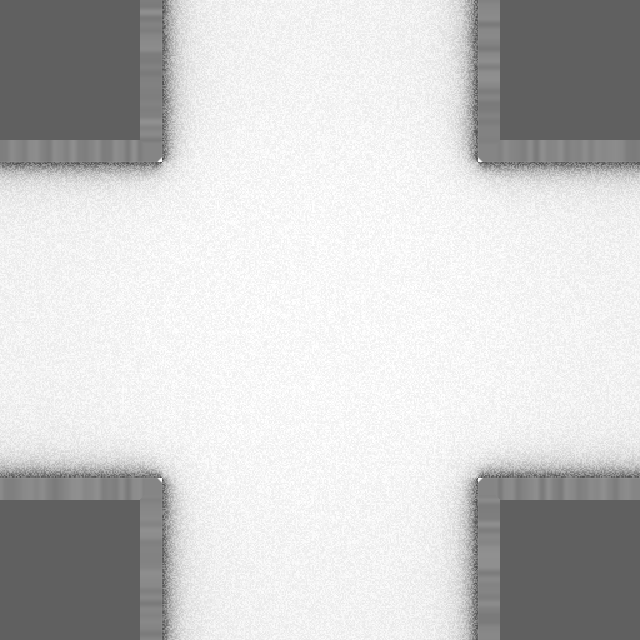
A WebGL 1 fragment shader for this background:

```glsl
precision highp float;

// A bright grainy cross between four flat grey corner blocks with streaked rims.
// The plane is folded into one quadrant; each rim wall casts a soft analytic
// contact shadow that fades past the inner corner, and hashed grain covers it.

uniform vec2 u_resolution;

const float BLOCK_EDGE = 0.28125;    // from centre to the flat blocks
const float WALL_EDGE = 0.2465;      // from centre to the rims
const float CORNER_CUT = 0.008;      // bevel on the rim corners
const float BLOCK_GREY = 0.376;
const float RIM_GREY = 0.522;
const float RIM_CONTRAST = 0.09;
const float STREAK_FREQUENCY = 105.0;
const float SHADOW_STRENGTH = 0.57;
const float SHADOW_REACH = 0.021;
const float FLOOR_SHADE = 0.026;     // mean darkening at the centre
const float ARM_SHADE = 0.022;       // extra darkening far out in the arms
const float GRAIN_CELLS = 512.0;
const float GRAIN_BASE = 0.07;
const float GRAIN_IN_SHADOW = 0.40;

float hash(vec2 p) {
  vec3 q = fract(vec3(p.xyx) * 0.1031);
  q += dot(q, q.yzx + 33.33);
  return fract((q.x + q.y) * q.z);
}

// Smooth one-dimensional value noise, separate for each seed.
float streakNoise(float x, float seed) {
  float cell = floor(x);
  float t = smoothstep(0.0, 1.0, x - cell);
  return mix(hash(vec2(cell, seed)), hash(vec2(cell + 1.0, seed)), t);
}

// Shadow at distance d from a half-infinite wall; s is the offset past its end.
float wallShadow(float d, float s) {
  float nearness = 1.0 - d / length(vec2(d, SHADOW_REACH));
  float visible = 0.5 + 0.5 * s / max(length(vec2(s, d)), 0.0001);
  return step(0.0, d) * SHADOW_STRENGTH * nearness * visible;
}

float floorTone(vec2 uv, vec2 p) {
  vec2 gap = WALL_EDGE - p;
  float shadow = wallShadow(gap.x, -gap.y) + wallShadow(gap.y, -gap.x);
  float arm = smoothstep(0.1, 0.5, max(p.x, p.y));
  float grain = hash(floor(uv * GRAIN_CELLS) + 17.0) - 0.5;
  float amplitude = GRAIN_BASE + GRAIN_IN_SHADOW * shadow;
  return min(1.0 - FLOOR_SHADE - ARM_SHADE * arm - shadow + grain * amplitude, 1.0);
}

// Streaks run across the rim, so they vary only along its wall.
float rimTone(vec2 uv, vec2 p) {
  bool horizontal = p.x > p.y;
  float along = horizontal ? uv.x : uv.y;
  float side = step(0.5, horizontal ? uv.y : uv.x);
  float seed = side * 7.0 + (horizontal ? 3.0 : 19.0);
  float streak = streakNoise(along * STREAK_FREQUENCY, seed) - 0.5;
  float outsideCorner = smoothstep(BLOCK_EDGE - 0.01, BLOCK_EDGE, max(p.x, p.y));
  return RIM_GREY + RIM_CONTRAST * streak * outsideCorner;
}

void main() {
  vec2 uv = gl_FragCoord.xy / u_resolution;
  vec2 p = abs(uv - 0.5);
  float pixel = 1.0 / min(u_resolution.x, u_resolution.y);

  // Signed distances, positive inside the rim and inside the block.
  float bevel = (p.x + p.y - 2.0 * WALL_EDGE - CORNER_CUT) * 0.7071;
  float rim = min(min(p.x, p.y) - WALL_EDGE, bevel);
  float block = min(p.x, p.y) - BLOCK_EDGE;

  float tone = floorTone(uv, p);
  tone = mix(tone, rimTone(uv, p), smoothstep(-pixel, pixel, rim));
  tone = mix(tone, BLOCK_GREY, smoothstep(-0.5 * pixel, 0.5 * pixel, block));
  gl_FragColor = vec4(vec3(tone), 1.0);
}
```
